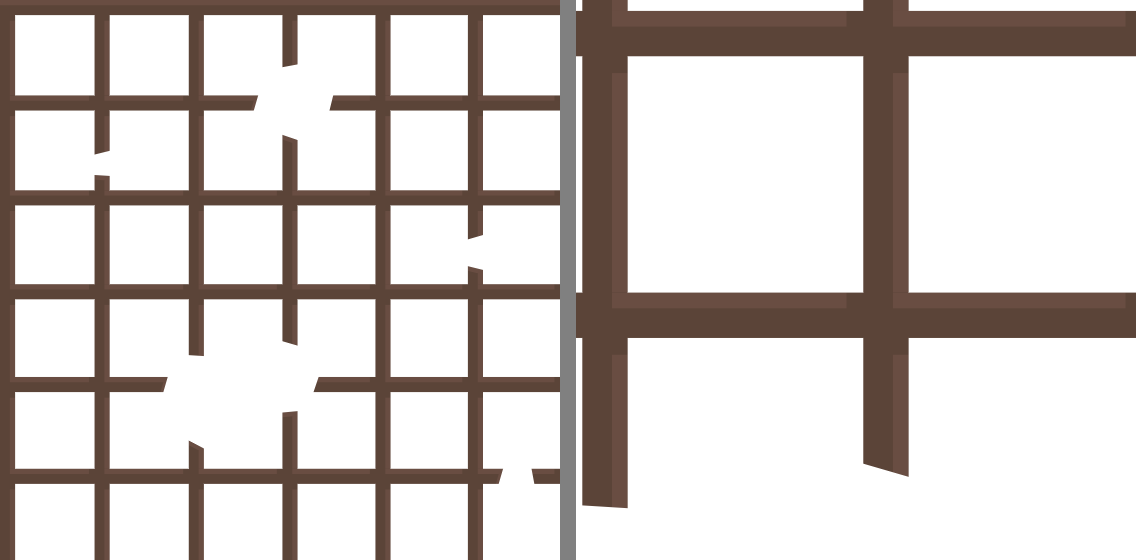
Left: the whole. Right: its middle third, enlarged.
Give the GLSL for this pattern, as a WebGL 1 fragment shader.

```glsl
precision highp float;
uniform vec2 u_resolution;

#define CELLS 6.0
#define BAR 0.162
#define BEVEL 0.056
#define CORNER 0.06
#define RIM vec2(0.05, 0.03)
#define DRIFT vec2(0.026, 0.045)
#define WOOD vec3(0.357, 0.267, 0.220)
#define WOOD_LIGHT vec3(0.412, 0.302, 0.259)
#define BACKGROUND vec3(1.0)

// Smoothed 1 between lo and hi, 0 elsewhere
float band(float lo, float hi, float x, float px) {
  return clamp((x - lo) / px + 0.5, 0.0, 1.0) * clamp((hi - x) / px + 0.5, 0.0, 1.0);
}

// Keeps the break nearest to this point. Result: distance past its start, distance before its end.
// ends = start, start slant, end, end slant; across runs 0..1 over the bar.
vec2 addBreak(vec2 nearest, float bar, float id, float along, float across, vec4 ends) {
  if (abs(bar - id) > 0.5) return nearest;
  vec2 d = vec2(along - ends.x - ends.y * across, ends.z + ends.w * across - along);
  return min(d.x, d.y) > min(nearest.x, nearest.y) ? d : nearest;
}

float solid(vec2 brk, float px) {
  return 1.0 - clamp(min(brk.x, brk.y) / px + 0.5, 0.0, 1.0);
}

void main() {
  // Cell units, y downwards
  vec2 p = CELLS * gl_FragCoord.xy / u_resolution;
  p.y = CELLS - p.y;
  float px = CELLS / min(u_resolution.x, u_resolution.y);

  // Nearest bar on each axis, with a slight drift that vanishes at the tile edges
  vec2 id = mod(floor(p + 0.5), CELLS);
  vec2 q = p - floor(p + 0.5) - DRIFT * sin(3.14159 * id / CELLS);
  vec2 t = q / BAR;

  // Breaks in the upright bars
  vec2 v = vec2(-9.0);
  v = addBreak(v, 3.0, id.x, p.y, t.x, vec4(0.720, -0.030, 1.445, 0.055));
  v = addBreak(v, 1.0, id.x, p.y, t.x, vec4(1.656, -0.040, 1.875, 0.010));
  v = addBreak(v, 5.0, id.x, p.y, t.x, vec4(2.565, -0.047, 2.852, 0.040));
  v = addBreak(v, 2.0, id.x, p.y, t.x, vec4(3.805, 0.010, 4.720, 0.085));
  v = addBreak(v, 3.0, id.x, p.y, t.x, vec4(3.656, 0.047, 4.420, -0.015));

  // Breaks in the level bars
  vec2 h = vec2(-9.0);
  h = addBreak(h, 1.0, id.y, p.x, t.y, vec4(2.766, -0.047, 3.570, -0.040));
  h = addBreak(h, 4.0, id.y, p.x, t.y, vec4(1.797, -0.047, 3.414, -0.055));
  h = addBreak(h, 5.0, id.y, p.x, t.y, vec4(5.390, -0.047, 5.695, 0.030));

  float upright = band(0.0, BAR, q.x, px) * solid(v, px);
  float level = band(0.0, BAR, q.y, px) * solid(h, px);

  // Bevels stop short of the crossings, except along the first level bar
  float sideLight = band(BAR - BEVEL, BAR + px, q.x, px) * (1.0 - band(0.0, BAR + CORNER, q.y, px));
  float crossing = band(-CORNER, BAR - BEVEL, q.x, px) * step(0.5, id.y);
  float topLight = band(-px, BEVEL, q.y, px) * (1.0 - crossing);

  // Lit faces of the broken ends
  float uprightRim = band(-RIM.x, px, v.y, px) * step(0.0, v.x);
  float levelRim = band(-RIM.y, px, h.x, px) * step(0.0, h.y);

  float light = max(upright * max(sideLight, uprightRim), level * max(topLight, levelRim));
  vec3 wood = mix(WOOD, WOOD_LIGHT, light);
  gl_FragColor = vec4(mix(BACKGROUND, wood, max(upright, level)), 1.0);
}
```
